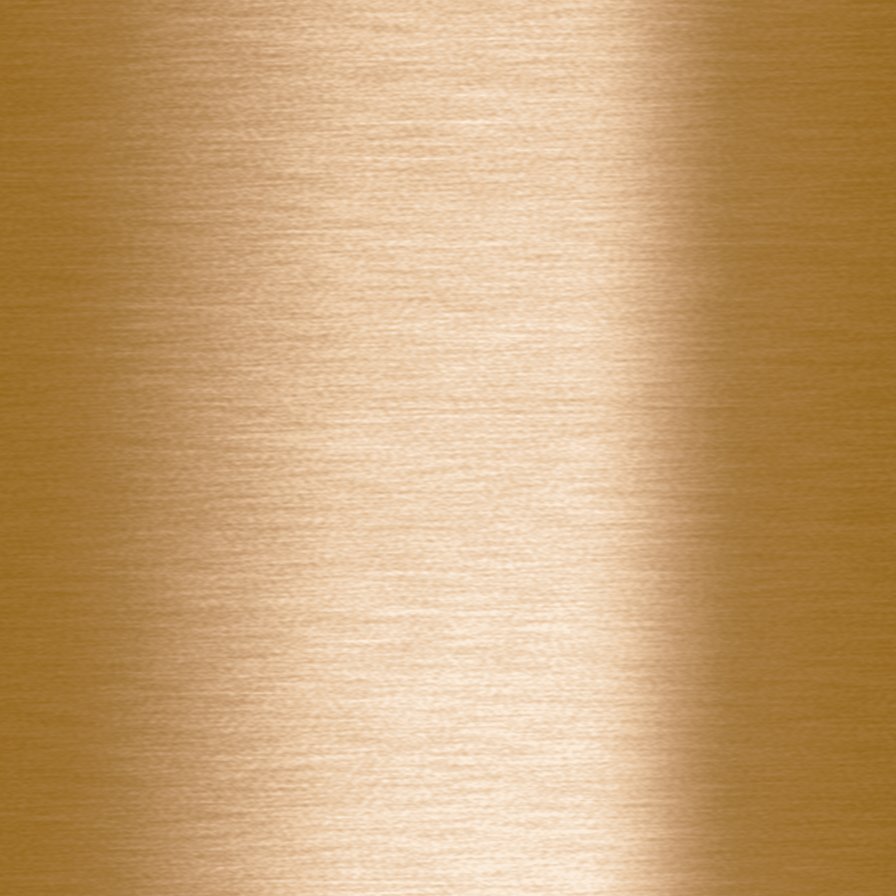
Give the GLSL for this texture, as a WebGL 2 fragment shader.

```glsl
#version 300 es
precision highp float;
// Brushed bronze sheet: a broad vertical sheen crossed by fine horizontal streaks.

uniform vec2 u_resolution;
out vec4 fragColor;

// Metal tones from shade to highlight
const vec3 SHADE     = vec3(0.595, 0.415, 0.130);
const vec3 BRONZE    = vec3(0.665, 0.495, 0.275);
const vec3 COPPER    = vec3(0.780, 0.612, 0.442);
const vec3 PEACH     = vec3(0.908, 0.775, 0.630);
const vec3 HIGHLIGHT = vec3(0.985, 0.922, 0.850);

// Sheen band and its wide halo: start and end of each flank
const vec2 LEFT_FLANK  = vec2(0.06, 0.41);
const vec2 RIGHT_FLANK = vec2(0.64, 0.84);
const vec2 LEFT_HALO   = vec2(-0.05, 0.22);
const vec2 RIGHT_HALO  = vec2(0.74, 1.05);
const vec2 CORE_RISE   = vec2(0.28, 0.56);
const float AMBIENT     = 0.04;
const float HALO_LEVEL  = 0.18;
const float SHEEN_LEVEL = 0.53;
const float CORE_GAIN   = 0.11;
const float FLOOR_GAIN  = 0.15;  // extra light toward the bottom

// Streaks: cells across the canvas in x and y
const vec2 BAND_CELLS   = vec2(2.0, 19.0);
const vec2 STROKE_CELLS = vec2(5.0, 97.0);
const vec2 HAIR_CELLS   = vec2(17.0, 223.0);
const vec2 THREAD_CELLS = vec2(6.0, 171.0);
const vec2 GRAIN_CELLS  = vec2(139.0, 247.0);
const float ROW_SHIFT       = 0.618;  // staggers lattice columns between rows
const float THREAD_CUTOFF   = 0.22;   // only the strongest threads show
const float SHADE_ROUGHNESS = 0.16;
const float SHEEN_ROUGHNESS = 0.24;
const float FLANK_WOBBLE    = 0.006;

// Integer hash giving a unit gradient for a lattice point
vec2 latticeGradient(vec2 cell) {
    uvec2 q = uvec2(ivec2(cell) + 4096);
    uint h = q.x * 1597334677u ^ q.y * 3812015801u;
    h = (h ^ (h >> 16)) * 2246822519u;
    h = (h ^ (h >> 13)) * 3266489917u;
    h ^= h >> 16;
    float angle = float(h & 65535u) * 6.2831853 / 65536.0;
    return vec2(cos(angle), sin(angle));
}

float gradientNoise(vec2 p) {
    vec2 cell = floor(p);
    vec2 f = p - cell;
    vec2 u = f * f * f * (f * (f * 6.0 - 15.0) + 10.0);
    vec2 e = vec2(1.0, 0.0);
    float a = dot(latticeGradient(cell), f);
    float b = dot(latticeGradient(cell + e.xy), f - e.xy);
    float c = dot(latticeGradient(cell + e.yx), f - e.yx);
    float d = dot(latticeGradient(cell + e.xx), f - e.xx);
    return mix(mix(a, b, u.x), mix(c, d, u.x), u.y);
}

// Stretched noise with columns staggered by a shift per row
float streaks(vec2 uv, vec2 cells, float shift, float seed) {
    vec2 p = uv * cells + seed;
    p.x += shift * p.y;
    return gradientNoise(p);
}

// Product of a rising left flank and a falling right flank
float lightBand(float x, vec2 left, vec2 right) {
    return smoothstep(left.x, left.y, x) * (1.0 - smoothstep(right.x, right.y, x));
}

// Brush marks from broad bands down to fine grain
float brushMarks(vec2 uv) {
    float marks = 0.17 * streaks(uv, BAND_CELLS, ROW_SHIFT, 7.3)
                + 0.32 * streaks(uv, STROKE_CELLS, ROW_SHIFT, 31.7)
                + 0.62 * streaks(uv, HAIR_CELLS, -ROW_SHIFT, 59.1);
    // Sparse bright threads
    marks += 0.9 * max(streaks(uv, THREAD_CELLS, ROW_SHIFT, 17.9) - THREAD_CUTOFF, 0.0);
    // Two opposed grain layers, so that neither slant shows
    marks += 0.45 * streaks(uv, GRAIN_CELLS, 0.5, 83.9);
    return marks + 0.45 * streaks(uv, GRAIN_CELLS * 0.93, -0.5, 143.3);
}

vec3 metalTone(float light) {
    float t = clamp(light, 0.0, 1.0) * 4.0;
    vec3 tone = mix(SHADE, BRONZE, clamp(t, 0.0, 1.0));
    tone = mix(tone, COPPER, clamp(t - 1.0, 0.0, 1.0));
    tone = mix(tone, PEACH, clamp(t - 2.0, 0.0, 1.0));
    return mix(tone, HIGHLIGHT, clamp(t - 3.0, 0.0, 1.0));
}

void main() {
    vec2 uv = gl_FragCoord.xy / u_resolution;

    // Streaks fray the flanks of the band slightly
    float marks = brushMarks(uv);
    float sheen = lightBand(uv.x + FLANK_WOBBLE * marks, LEFT_FLANK, RIGHT_FLANK);
    float halo = lightBand(uv.x, LEFT_HALO, RIGHT_HALO);

    // Light rises to the core and toward the bottom
    float level = SHEEN_LEVEL
                + CORE_GAIN * smoothstep(CORE_RISE.x, CORE_RISE.y, uv.x)
                + FLOOR_GAIN * (0.5 - uv.y);
    float light = AMBIENT + HALO_LEVEL * halo + sheen * level;
    light += marks * mix(SHADE_ROUGHNESS, SHEEN_ROUGHNESS, sheen);

    fragColor = vec4(metalTone(light), 1.0);
}
```
